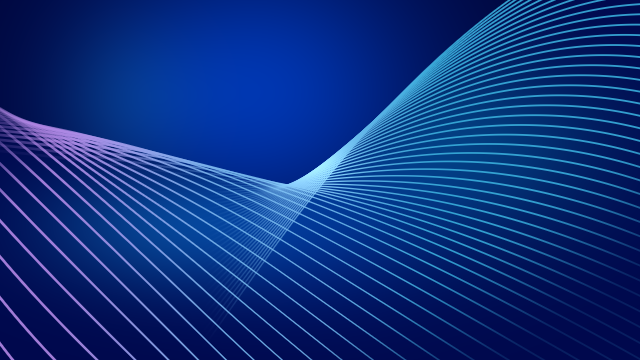
Reproduce this background procedurally as a Shadertoy shader.

```glsl
// A twisted sheet of fine glowing strands over a deep blue backdrop.
// Each strand is a smooth height curve: a cubic up to the pinch, a parabola after it.
// The backdrop and the sheet are tinted by soft elliptical glows.

const vec2 FRAME = vec2(7.68, 4.32);  // canvas extent, y measured downward
const float PINCH = 3.45;             // x where the strands gather

float glow(vec2 p, vec2 center, vec2 radius) {
    vec2 q = (p - center) / radius;
    return exp(-dot(q, q));
}

float square(float v) { return v * v; }

// Depth of strand s below the top edge at position x
float strand(float x, float s) {
    float u = 45.0 - s;
    float span = FRAME.x - PINCH;
    float startY = 1.3 + (s < 8.7 ? 0.03 : 0.0025) * square(s - 8.7);
    float pinchY = 2.22 + 0.011 * square(max(21.0 - s, 0.0))
                 + 0.001 * square(max(s - 30.0, 0.0));
    float endY = 0.05 + 0.12 * u + 0.0014 * u * u
               + 0.012 * square(max(18.0 - s, 0.0));
    float bend = 0.12 * smoothstep(8.0, 44.0, s);
    float pinchSlope = (endY - pinchY) / span - bend * span;

    // Right wing
    float dx = x - PINCH;
    if (dx > 0.0) return pinchY + dx * (pinchSlope + bend * dx);

    // Left wing: Hermite cubic sharing the slope at the pinch
    float startSlope = max(1.25 - 0.07 * s, 0.1);
    float t = x / PINCH, r = 1.0 - t;
    return startY * r * r * (1.0 + 2.0 * t) + pinchY * t * t * (3.0 - 2.0 * t)
         + PINCH * t * r * (startSlope * r - pinchSlope * t);
}

// Box-filtered coverage of a line with the given half width
float coverage(float dist, float halfWidth, float pixel) {
    return clamp(0.5 + (halfWidth - dist) / pixel, 0.0, 1.0)
         - clamp(0.5 - (halfWidth + dist) / pixel, 0.0, 1.0);
}

void mainImage(out vec4 fragColor, in vec2 fragCoord) {
    vec2 uv = fragCoord / iResolution.xy;
    vec2 p = vec2(uv.x, 1.0 - uv.y) * FRAME;
    float pixel = FRAME.y / iResolution.y;

    // Strand colour: lilac at left, pale blue at the pinch, cyan at right
    vec3 ink = mix(vec3(0.70, 0.53, 0.90), vec3(0.46, 0.72, 0.93), smoothstep(0.4, 3.0, p.x));
    ink = mix(ink, vec3(0.22, 0.68, 0.86), smoothstep(3.6, 5.5, p.x));
    float halfWidth = mix(0.016, 0.008, smoothstep(0.0, 3.4, p.x))
                    + 0.003 * smoothstep(3.8, 6.5, p.x);
    float light = 1.0 - 0.85 * smoothstep(10.0, 13.2, p.x + 1.6 * p.y);
    light *= mix(0.25, 0.9, smoothstep(0.0, 1.5, p.x + p.y - 1.3));

    // Gather the strands and the upper edge of the sheet
    float clearness = 1.0;
    float edgeY = FRAME.y;
    for (float s = -1.0; s < 54.0; s++) {
        float y = strand(p.x, s);
        float slope = (strand(p.x + 0.01, s) - y) / 0.01;
        float dist = abs(p.y - y) / sqrt(1.0 + slope * slope);
        float fade = mix(1.0, smoothstep(2.4, 4.0, p.x), smoothstep(19.0, 24.0, s));
        clearness *= 1.0 - light * fade * coverage(dist, halfWidth, pixel);
        edgeY = min(edgeY, y);
    }

    // Backdrop
    vec3 backdrop = vec3(0.0, 0.02, 0.23)
        + vec3(0.0, 0.19, 0.46) * glow(p, vec2(3.1, 1.1), vec2(2.0, 1.7))
        + vec3(0.02, 0.10, 0.08) * glow(p, vec2(1.5, 1.2), vec2(0.9, 1.0));

    // Sheet between the strands
    vec3 sheet = vec3(0.0, 0.03, 0.30)
        + vec3(0.02, 0.20, 0.22) * glow(p, vec2(1.9, 2.7), vec2(1.5, 0.8))
        + vec3(0.01, 0.20, 0.18) * glow(p, vec2(5.6, 1.7), vec2(1.7, 1.2))
        + vec3(0.0, 0.12, 0.22) * glow(p, vec2(3.7, 2.6), vec2(1.6, 1.1));

    vec3 color = mix(backdrop, sheet, smoothstep(-0.03, 0.15, p.y - edgeY));
    color = mix(color, ink, 1.0 - clearness);

    // Bright spark where the strands cross
    color += vec3(0.20, 0.22, 0.15) * (1.0 - clearness) * glow(p, vec2(3.8, 2.0), vec2(0.5, 0.3));
    fragColor = vec4(color, 1.0);
}
```
